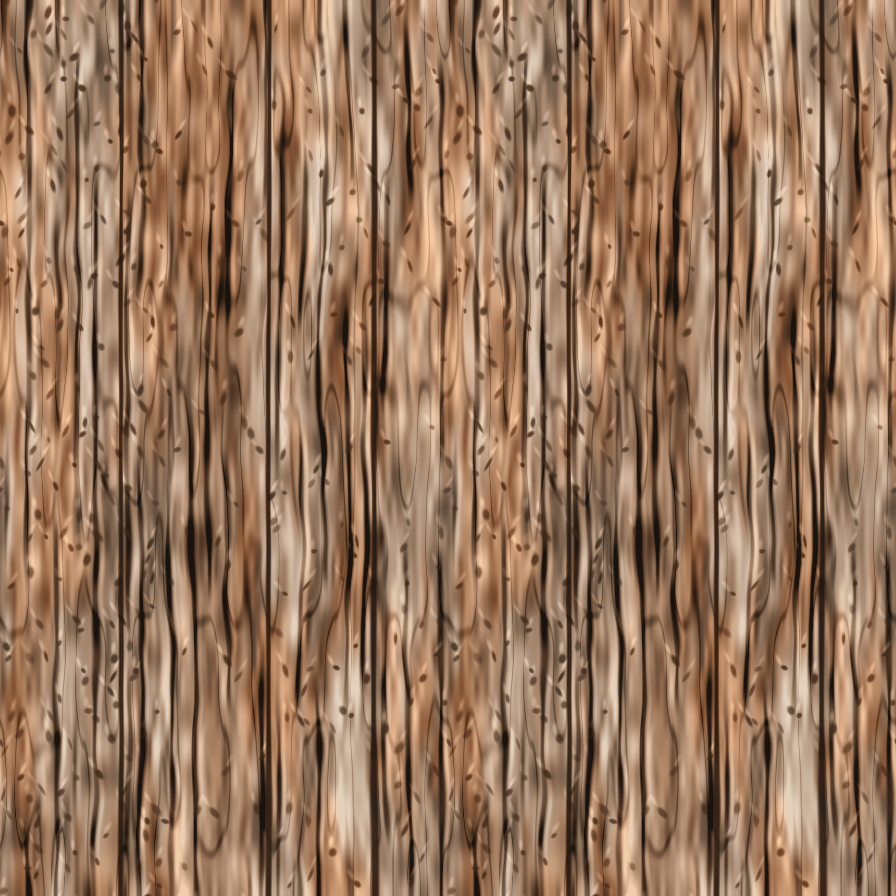
Give the GLSL for this texture, as a WebGL 2 fragment shader.

```glsl
#version 300 es
precision highp float;
// Weathered wooden boards: upright fibres, cracks, dark seams and chipped splinters.

uniform vec2 u_resolution;
out vec4 fragColor;

const float TILES = 2.0;                          // repeats across the canvas
const vec3 SEAM_X = vec3(0.270, 0.600, 0.836);    // board joints within a tile
const vec3 SEAM_WIDTH = vec3(0.0055, 0.0055, 0.0075);
const float CRACKS = 20.0;                        // cracks per tile
const vec2 CHIP_GRID = vec2(24.0, 36.0);
const float CHIP_CHANCE = 0.42;
const float BASE_TONE = 0.555;
const float RUST_BAND_X = 0.48;

const vec3 BLACK  = vec3(0.10, 0.075, 0.06);
const vec3 UMBER  = vec3(0.30, 0.20, 0.13);
const vec3 RUST   = vec3(0.51, 0.35, 0.24);
const vec3 GREY   = vec3(0.45, 0.35, 0.27);
const vec3 TAN    = vec3(0.61, 0.47, 0.36);
const vec3 SAND   = vec3(0.71, 0.57, 0.46);
const vec3 CREAM  = vec3(0.82, 0.69, 0.58);
const vec3 BLEACH = vec3(0.93, 0.82, 0.71);

float hash(vec2 cell, float seed) {
    uvec2 k = uvec2(ivec2(cell)) * uvec2(1597334673u, 3812015801u);
    uint h = k.x ^ k.y ^ (uint(seed) * 2654435769u);
    h = (h ^ (h >> 16)) * 2246822519u;
    h = (h ^ (h >> 13)) * 3266489917u;
    return float((h ^ (h >> 16)) >> 8) / 16777216.0;
}

// Value noise that repeats in x after freq.x cells
float noise(vec2 p, vec2 freq, float seed) {
    p *= freq;
    vec2 c = floor(p), f = p - c;
    f = f * f * (3.0 - 2.0 * f);
    float x0 = mod(c.x, freq.x), x1 = mod(c.x + 1.0, freq.x);
    float low = mix(hash(vec2(x0, c.y), seed), hash(vec2(x1, c.y), seed), f.x);
    float high = mix(hash(vec2(x0, c.y + 1.0), seed), hash(vec2(x1, c.y + 1.0), seed), f.x);
    return mix(low, high, f.y);
}

// Thin fibre outlines along the contours of stretched noise
float threads(vec2 p, vec2 freq, float width, float seed) {
    return 1.0 - smoothstep(0.0, width, abs(noise(p, freq, seed) - 0.5));
}

// x: darkness of the long cracks, y: light on their right-hand lips
vec2 cracks(vec2 p) {
    float x = p.x * CRACKS, cell = floor(x);
    vec2 result = vec2(0.0);
    for (float i = -1.0; i <= 1.0; i++) {
        float id = mod(cell + i, CRACKS);
        float d = x - (cell + i + 0.2 + 0.6 * hash(vec2(id, 0.0), 11.0));
        vec2 along = vec2(id / CRACKS, p.y);
        float strength = smoothstep(0.25, 0.65, noise(along, vec2(CRACKS, 7.0), 12.0));
        float width = 0.09 + 0.13 * noise(along, vec2(CRACKS, 24.0), 13.0);
        float dark = strength * (1.0 - smoothstep(0.2 * width, width, abs(d)));
        float lip = strength * (1.0 - smoothstep(0.0, 0.13, abs(d - width - 0.08)));
        result = max(result, vec2(dark, lip));
    }
    return result;
}

// x: darkness of the notches, y: light on the splinters above them
vec2 chips(vec2 p) {
    vec2 g = p * CHIP_GRID, cell = floor(g);
    vec2 result = vec2(0.0);
    for (float j = -1.0; j <= 1.0; j++)
    for (float i = -1.0; i <= 1.0; i++) {
        vec2 c = cell + vec2(i, j);
        vec2 id = vec2(mod(c.x, CHIP_GRID.x), c.y);
        float crowding = 0.65 + 0.7 * (1.0 - smoothstep(0.22, 0.45, id.x / CHIP_GRID.x));
        if (hash(id, 21.0) > CHIP_CHANCE * crowding) continue;
        vec2 d = g - c - vec2(hash(id, 22.0), hash(id, 23.0));
        d.x += d.y * (hash(id, 24.0) - 0.5) * 1.6;
        vec2 size = vec2(0.13, 0.12) + vec2(0.16, 0.26) * vec2(hash(id, 25.0), hash(id, 26.0));
        float dark = 1.0 - smoothstep(0.35, 1.0, length(d / size));
        vec2 e = (d - vec2(-0.12, size.y + 0.18)) / vec2(0.17, 0.32);
        float light = 1.0 - smoothstep(0.2, 1.0, length(e));
        result = max(result, vec2(dark, light) * (0.5 + 0.5 * hash(id, 27.0)));
    }
    return result;
}

float seams(vec2 p) {
    float dark = 0.0;
    for (int i = 0; i < 3; i++) {
        float wear = 0.6 + 0.6 * noise(vec2(SEAM_X[i], p.y), vec2(8.0, 9.0), 31.0 + float(i));
        float width = SEAM_WIDTH[i] * (wear + 0.5 * (1.0 - smoothstep(0.1, 0.2, p.y)));
        dark = max(dark, 1.0 - smoothstep(0.4 * width, 1.3 * width, abs(p.x - SEAM_X[i])));
    }
    return dark;
}

vec3 woodColour(float tone, float warmth) {
    vec3 c = mix(BLACK, UMBER, clamp((tone - 0.08) / 0.14, 0.0, 1.0));
    c = mix(c, mix(GREY, RUST, warmth), clamp((tone - 0.22) / 0.16, 0.0, 1.0));
    c = mix(c, TAN, clamp((tone - 0.38) / 0.11, 0.0, 1.0));
    c = mix(c, SAND, clamp((tone - 0.49) / 0.10, 0.0, 1.0));
    c = mix(c, CREAM, clamp((tone - 0.59) / 0.12, 0.0, 1.0));
    c = mix(c, BLEACH, clamp((tone - 0.71) / 0.13, 0.0, 1.0));
    return c * mix(vec3(0.96, 1.0, 1.04), vec3(1.05, 0.97, 0.89), warmth);
}

void main() {
    vec2 uv = gl_FragCoord.xy / u_resolution;
    vec2 p = vec2(fract(uv.x * TILES), uv.y);

    // Gentle sideways drift of the grain
    float drift = 0.022 * (noise(p, vec2(7.0, 5.0), 1.0) - 0.5)
                + 0.010 * (noise(p, vec2(22.0, 18.0), 2.0) - 0.5);
    vec2 g = vec2(fract(p.x + drift), p.y);

    // Layered fibres, coarse to fine
    float tone = BASE_TONE + 0.14 * (noise(p, vec2(6.0, 3.0), 3.0) - 0.5)
               + 0.22 * (noise(g, vec2(22.0, 5.0), 4.0) - 0.5)
               + 0.32 * (noise(g, vec2(46.0, 13.0), 5.0) - 0.5)
               + 0.32 * (noise(g, vec2(88.0, 30.0), 6.0) - 0.5);
    tone -= 0.17 * threads(g, vec2(36.0, 8.0), 0.07, 7.0);

    // Rusty patches and one rusty band
    float band = 1.0 - smoothstep(0.03, 0.13, abs(p.x - RUST_BAND_X));
    float patches = 0.6 * noise(g, vec2(14.0, 5.0), 8.0) + 0.4 * noise(g, vec2(44.0, 14.0), 9.0);
    float warmth = clamp(smoothstep(0.3, 0.75, patches) + 0.35 * band, 0.0, 1.0);
    tone -= 0.05 * band + 0.06 * (warmth - 0.5);

    // Relief
    vec2 crack = cracks(g), chip = chips(g);
    tone += 0.11 * crack.y + 0.17 * chip.y;
    tone -= 0.34 * crack.x;
    tone = mix(tone, 0.17, 0.85 * chip.x);
    tone = mix(tone, 0.10, 0.88 * seams(vec2(p.x + 0.2 * drift, p.y)));
    warmth *= 1.0 - 0.6 * crack.x;

    fragColor = vec4(woodColour(tone, warmth), 1.0);
}
```
